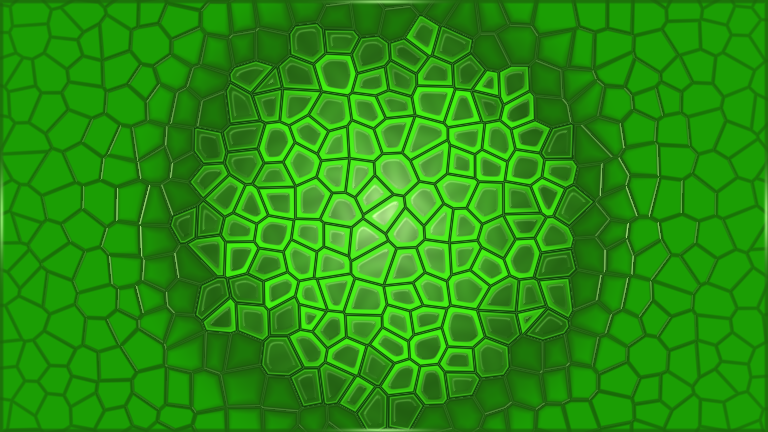
This pattern is drawn by a Shadertoy shader. Its source:

```glsl
// Green glass mosaic: a bevelled, glowing disc of Voronoi tiles on an embossed field.
#define CELLS 14.0          // cells per canvas height
#define JITTER 0.78         // irregularity of the cells
#define DISC_RADIUS 0.47    // disc size, in canvas heights
#define GROUT 0.045         // half width of the joints in the disc
#define RIM 0.19            // outer inset of the glass plates
#define GLOW_FALLOFF 6.5    // decay of the central light
#define FIELD vec3(0.105, 0.62, 0.015)
#define SHADE vec3(0.115, 0.39, 0.045)
#define NEON vec3(0.25, 0.95, 0.06)
#define PALE vec3(0.68, 0.89, 0.54)
#define INK vec3(0.045, 0.24, 0.025)

vec2 hash2(vec2 p) {
    vec2 q = vec2(dot(p, vec2(127.1, 311.7)), dot(p, vec2(269.5, 183.3)));
    return fract(sin(q) * 43758.5453);
}

vec2 site(vec2 id) {
    return id + 0.5 + JITTER * (hash2(id) - 0.5);
}

// Finds the nearest site, sharp and rounded border distance, and border normal.
void voronoi(vec2 p, out vec2 id, out float edge, out float rounded, out vec2 normal) {
    vec2 base = floor(p);
    float nearest = 1e3;
    for (int j = -1; j <= 1; j++)
    for (int i = -1; i <= 1; i++) {
        vec2 cell = base + vec2(i, j);
        vec2 d = site(cell) - p;
        if (dot(d, d) < nearest) { nearest = dot(d, d); id = cell; }
    }
    vec2 own = site(id);
    edge = 1e3;
    normal = vec2(1.0, 0.0);
    float sum = 0.0;
    for (int j = -2; j <= 2; j++)
    for (int i = -2; i <= 2; i++) {
        if (i == 0 && j == 0) continue;
        vec2 other = site(id + vec2(i, j));
        vec2 n = normalize(other - own);
        float d = dot(0.5 * (own + other) - p, n);
        sum += exp(-22.0 * d);
        if (d < edge) { edge = d; normal = n; }
    }
    rounded = -log(sum) / 22.0;
}

float band(float x, float center, float width) {
    float t = (x - center) / width;
    return exp(-t * t);
}

// Raised tile: dark joint, neon rim and a softly streaked plate.
vec3 glassTile(vec2 pos, vec2 id, float edge, float rounded, vec2 normal, float aa) {
    float r = length(pos);
    vec2 rnd = hash2(id + 41.0);
    float glow = exp(-GLOW_FALLOFF * r);
    vec2 dir = vec2(cos(rnd.x * 6.28), sin(rnd.x * 6.28));
    float along = dot(pos, dir) * CELLS;
    float across = dot(pos, vec2(-dir.y, dir.x)) * CELLS;
    float streak = sin(along * 8.0 + 1.5 * sin(across * 3.0) + rnd.y * 6.28);

    vec3 plate = mix(SHADE, PALE, glow) + vec3(0.01, 0.07, 0.0) * band(r, 0.2, 0.12);
    plate *= 1.0 + (0.03 + 0.06 * glow) * streak + 0.16 * (rnd.y - 0.5);
    float lit = smoothstep(0.52, 0.27, r + 0.17 * (rnd.x - 0.4));
    vec3 rim = mix(SHADE * 1.05, NEON, lit);
    rim = mix(rim, PALE, 0.3 * glow);

    vec3 col = mix(rim, plate, smoothstep(RIM - 0.045, RIM + 0.02, rounded));
    float facing = dot(normal, normalize(vec2(-0.5, 0.86)));
    col += vec3(0.16, 0.2, 0.13) * band(rounded, RIM + 0.025, 0.03) * (0.45 + 0.55 * facing);
    col += vec3(0.1, 0.24, 0.06) * band(edge, GROUT + 0.04, 0.022) * (1.0 - lit);
    float joint = 1.0 - smoothstep(GROUT - aa, GROUT + aa, edge);
    vec3 jointColor = INK + vec3(0.16, 0.24, 0.13) * band(edge, 0.0, 0.014);
    return mix(col, jointColor, joint * 0.92);
}

// Flat field with embossed joints, darker and blurred beside the disc.
vec3 embossedField(vec2 pos, float edge, vec2 normal, float aa) {
    float r = length(pos);
    float near = smoothstep(0.68, 0.46, r);
    float fade = smoothstep(1.05, 0.5, r);
    vec3 col = mix(FIELD, SHADE, 0.65 * smoothstep(0.6, 0.46, r));
    float blur = 1.0 - smoothstep(0.02, 0.1 + 0.32 * near, edge);
    col = mix(col, SHADE, blur * (0.2 + 0.75 * near));

    float side = dot(normal, pos / max(r, 0.001));
    float width = 0.06 + 0.025 * fade;
    float joint = 1.0 - smoothstep(width - 0.025 - aa, width + aa, edge);
    col = mix(col, SHADE * 0.75, joint * (0.3 + 0.55 * fade * (0.4 + 0.6 * abs(side))));
    float glint = pow(max(side, 0.0), 4.0) * band(r, 0.57, 0.17);
    glint *= 0.35 + 0.65 * band(pos.y, 0.0, 0.25);
    col += vec3(0.5, 0.5, 0.42) * glint * band(edge, 0.025, 0.03);
    return col + vec3(0.07, 0.09, 0.06) * band(edge, 0.025, 0.025) * near;
}

void mainImage(out vec4 fragColor, in vec2 fragCoord) {
    vec2 pos = (fragCoord - 0.5 * iResolution.xy) / iResolution.y;
    float aa = CELLS / iResolution.y * 0.7;
    vec2 id, normal;
    float edge, rounded;
    voronoi(pos * CELLS, id, edge, rounded, normal);

    // Whole cells belong either to the disc or to the field
    bool inside = length(site(id) / CELLS) < DISC_RADIUS - 0.02;
    vec3 col = inside ? glassTile(pos, id, edge, rounded, normal, aa)
                      : embossedField(pos, edge, normal, aa);

    // Bevelled frame with a glint at the middle of each side
    vec2 gap = 0.5 * iResolution.xy / iResolution.y - abs(pos);
    float frame = min(gap.x, gap.y);
    float middle = gap.x < gap.y ? pos.y : pos.x;
    col = mix(col, SHADE, 0.75 * (1.0 - smoothstep(0.004, 0.011, frame)));
    col += vec3(0.45, 0.45, 0.4) * band(frame, 0.004, 0.004) * band(middle, 0.0, 0.09);
    fragColor = vec4(clamp(col, 0.0, 1.0), 1.0);
}
```
